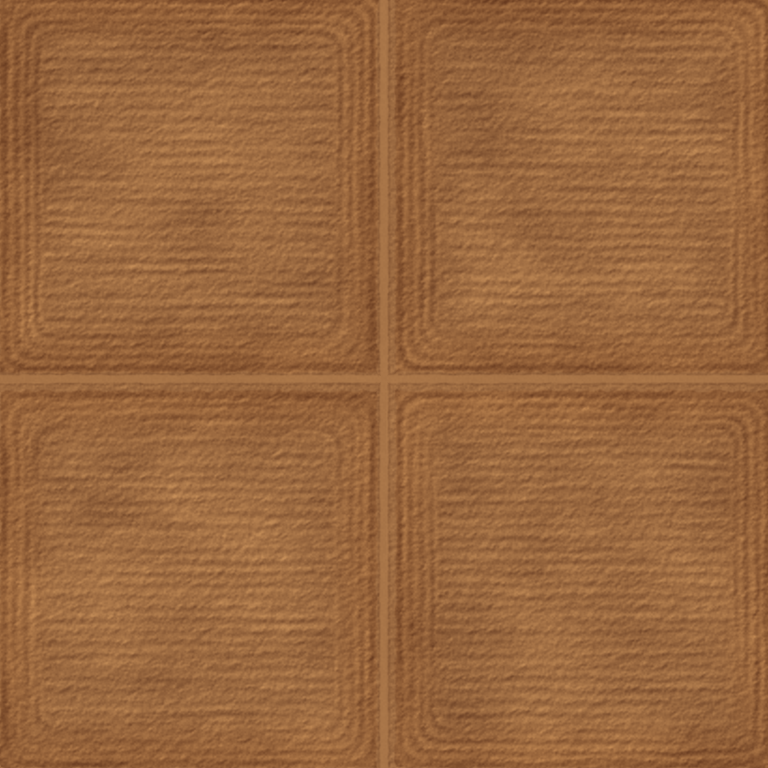
A Shadertoy shader for this texture:

```glsl
// Four ploughed earth plots, two by two, divided by a cross of worn dirt paths.

float hash(vec2 p) {
    vec3 q = fract(p.xyx * 0.1031);
    q += dot(q, q.yzx + 33.33);
    return fract((q.x + q.y) * q.z);
}

float noise(vec2 p) {
    vec2 i = floor(p), f = fract(p);
    f = f * f * (3.0 - 2.0 * f);
    return mix(mix(hash(i), hash(i + vec2(1, 0)), f.x),
               mix(hash(i + vec2(0, 1)), hash(i + vec2(1, 1)), f.x), f.y);
}

float fbm(vec2 p) {
    float sum = 0.0, weight = 0.5;
    for (int i = 0; i < 4; i++) {
        sum += weight * noise(p);
        p = mat2(1.6, 1.2, -1.2, 1.6) * p + 17.0;
        weight *= 0.55;
    }
    return sum;
}

// Height of the soil: short clods leaning up to the right
float clods(vec2 p) {
    p = vec2(dot(p, vec2(0.87, 0.5)), dot(p, vec2(-0.5, 0.87))) + 3.0;
    return 0.5 * noise(p * vec2(85, 160)) + 0.5 * noise(p * vec2(200, 340));
}

float smoothMin(float a, float b, float k) {
    float h = max(k - abs(a - b), 0.0) / k;
    return min(a, b) - 0.25 * h * h * k;
}

// Light and dark of furrows; x runs along them, y across in furrow counts
float furrows(vec2 p, float rough) {
    float strength = mix(0.05, 0.18, noise(p * vec2(9.0, 0.7)));
    float wave = sin(6.2832 * (p.y + 0.3 * rough + 0.2 * noise(p * vec2(14.0, 0.6))));
    float streak = noise(p * vec2(14.0, 2.3) + 40.0) - 0.5;
    return strength * wave + 0.24 * streak;
}

void mainImage(out vec4 fragColor, in vec2 fragCoord) {
    vec2 uv = fragCoord / iResolution.xy;
    float px = 1.5 / iResolution.y;

    // Plot under this point and the distance to its edges
    vec2 plot = step(0.503, uv);
    vec2 local = uv - mix(vec2(0.2455), vec2(0.7605), plot);
    float seed = 20.0 * hash(plot + 5.0);
    vec2 edge = 0.2455 - abs(local);
    float depth = min(edge.x, edge.y) + 0.004 * (noise(uv * 110.0) - 0.5);

    // Relief lit from the upper left, with fine grain and broad patches
    float height = clods(uv);
    float relief = height - clods(uv + vec2(-0.0022, 0.0032));
    float grain = noise(uv * 410.0) - 0.5;
    float patches = fbm(uv * 9.0 + seed) - 0.5;

    // Rings of furrows around a field of level ones
    float wobble = 0.004 * (fbm(uv * 14.0) - 0.5);
    float ring = smoothMin(edge.x, edge.y, 0.03) + wobble;
    float around = furrows(vec2(local.x - local.y + seed, ring / 0.0137), height);
    float level = furrows(vec2(local.x + seed, (local.y + wobble) / 0.0153 + 30.0), height);
    float soil = mix(around, level, smoothstep(0.050, 0.062, ring));

    float tone = 0.53 + soil + 0.50 * relief + 0.20 * grain + 0.50 * patches;
    tone += 0.10 * smoothstep(0.0, 0.15, depth) - 0.05;
    tone -= 0.17 * (1.0 - smoothstep(0.002, 0.016, depth));
    tone += 0.06 * (hash(plot + 2.0) - 0.5);

    // Path: rough verges beside a smooth trodden strip with a thin rut
    float strip = min(abs(uv.x - 0.5), abs(uv.y - 0.5065));
    strip += 0.0014 * (noise(uv * 90.0) - 0.5);
    float path = 0.58 + 0.36 * relief + 0.20 * grain + 0.2 * patches;
    path -= 0.16 * (1.0 - smoothstep(0.0, 0.0015 + px, abs(strip - 0.0065)));
    float trodden = 0.75 + 0.08 * grain + 0.15 * patches;
    path = mix(trodden, path, smoothstep(0.005 - px, 0.005 + px, strip));
    float field = smoothstep(-px, px, depth);
    tone = mix(path, tone, field);

    // Earth colours, redder toward the plot edges
    vec3 colour = mix(vec3(0.46, 0.285, 0.168), vec3(0.725, 0.515, 0.318), clamp(tone, -0.2, 1.2));
    colour -= field * vec3(0.0, 0.010, 0.015) * (1.0 - smoothstep(0.0, 0.09, depth));
    fragColor = vec4(colour, 1.0);
}
```
